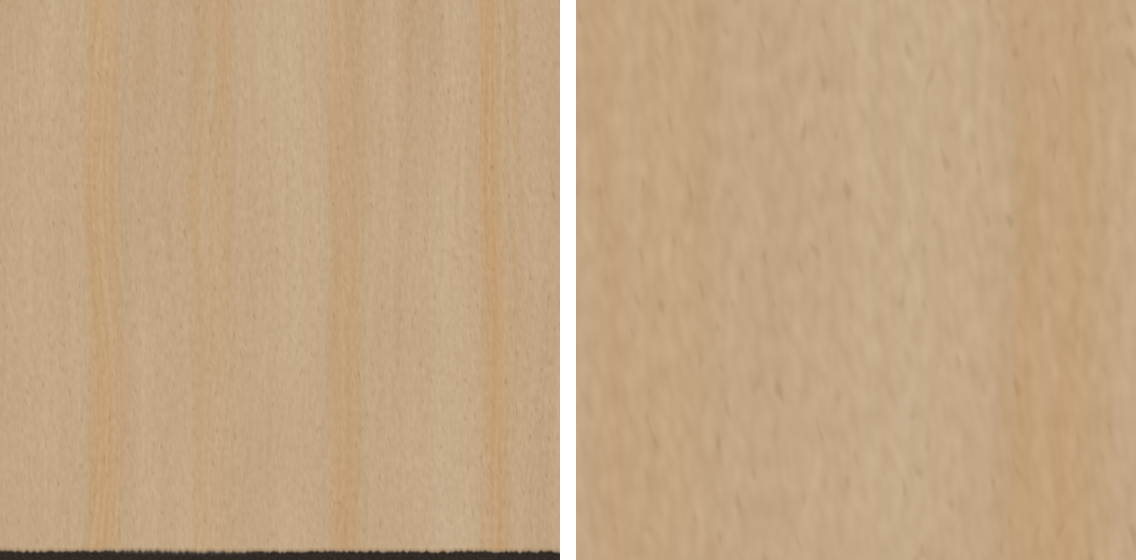
Left, the full canvas; right, a detail of the centre.
Write a Shadertoy shader that draws this texture.

```glsl
// Pale planed wood with upright grain, ending in a dark gap along the bottom.
// Stretched gradient noise gives broad streaks, fine growth lines and pores;
// a loop adds the warm heartwood bands, and a rough edge cuts the board off.

const vec3 PALE_WOOD = vec3(0.778, 0.683, 0.563);
const vec3 TAN_WOOD = vec3(0.742, 0.622, 0.488);
const vec3 HONEY_WOOD = vec3(0.765, 0.618, 0.445);
const vec3 EDGE_WOOD = vec3(0.64, 0.54, 0.43);
const vec3 GAP_DARK = vec3(0.195, 0.168, 0.148);
const vec3 GAP_GREY = vec3(0.37, 0.34, 0.32);

// Random gradient for a lattice cell, each part in -1..1
vec2 cellGradient(vec2 cell) {
    uvec2 h = uvec2(ivec2(cell) + 32768) * 1664525u + 1013904223u;
    h.x += h.y * 1664525u;
    h.y += h.x * 1664525u;
    h ^= h >> 16u;
    h.x += h.y * 1664525u;
    h.y += h.x * 1664525u;
    h ^= h >> 16u;
    return vec2(h & 65535u) / 32767.5 - 1.0;
}

// Smooth gradient noise, roughly -0.6..0.6
float gradientNoise(vec2 p) {
    vec2 cell = floor(p);
    vec2 f = p - cell;
    vec2 u = f * f * f * (f * (f * 6.0 - 15.0) + 10.0);
    float a = dot(cellGradient(cell), f);
    float b = dot(cellGradient(cell + vec2(1, 0)), f - vec2(1, 0));
    float c = dot(cellGradient(cell + vec2(0, 1)), f - vec2(0, 1));
    float d = dot(cellGradient(cell + vec2(1, 1)), f - vec2(1, 1));
    return mix(mix(a, b, u.x), mix(c, d, u.x), u.y);
}

// Noise with its own frequency across and along the grain
float grainNoise(vec2 p, float across, float along, float seed) {
    return gradientNoise(p * vec2(across, along) + seed);
}

// Slow sideways drift that bends the grain
vec2 bendGrain(vec2 p, float amount) {
    float drift = grainNoise(p, 3.5, 1.7, 11.3) + 0.4 * grainNoise(p, 8.0, 3.0, 27.6);
    return vec2(p.x + amount * drift, p.y);
}

// Warm bands: crisp on the left, fading to the right
float heartwoodBands(vec2 p, float width) {
    float total = 0.0;
    for (int i = 0; i < 4; i++) {
        float k = float(i);
        float centre = 0.18 + 0.233 * k - 0.04 * sin(k * 1.047);
        float strength = (i == 0 || i == 3) ? 1.0 : 0.6;
        float d = (p.x - centre) / width;
        float fade = smoothstep(-1.0, -0.35, d) * (1.0 - smoothstep(0.1, 1.9, d));
        total += strength * fade;
    }
    return total;
}

// Board colour from streaks, bands, growth lines and pores
vec3 woodColor(vec2 p) {
    vec2 bent = bendGrain(p, 0.035);
    float broad = grainNoise(bent, 11.0, 0.7, 3.7);
    float narrow = grainNoise(bent, 38.0, 1.1, 19.2);
    float cloud = grainNoise(p, 9.0, 5.0, 41.5);
    float bands = heartwoodBands(bent, 0.034);

    float tanShare = 0.47 + 0.75 * broad + 0.4 * narrow + 0.25 * cloud;
    vec3 color = mix(PALE_WOOD, TAN_WOOD, clamp(tanShare, 0.0, 1.0));
    float honey = bands * (0.62 + 0.8 * narrow);
    color = mix(color, HONEY_WOOD, clamp(honey, 0.0, 0.85));

    // Growth lines, clearer inside the bands
    vec2 curved = bendGrain(p, 0.075);
    float lines = grainNoise(curved, 115.0, 2.2, 8.4);
    color -= vec3(0.6, 0.85, 1.1) * lines * (0.018 + 0.032 * bands);

    // Short pores and soft mottling, leaning slightly
    vec2 leaning = vec2(p.x + 0.12 * p.y, p.y);
    float pores = grainNoise(leaning, 190.0, 75.0, 5.1);
    float flecks = grainNoise(p, 105.0, 38.0, 63.8);
    float dark = smoothstep(0.22, 0.6, grainNoise(leaning, 150.0, 60.0, 92.4));
    color += vec3(1.0, 1.03, 1.06) * (0.034 * pores + 0.026 * flecks);
    return color - 0.045 * dark;
}

// Dark gap with a faint grey rim left of the middle
vec3 gapColor(vec2 p, float depth) {
    float greyStretch = smoothstep(0.17, 0.25, p.x) * (1.0 - smoothstep(0.36, 0.5, p.x));
    float rim = 1.0 - smoothstep(0.0, 0.007, depth);
    float grit = grainNoise(p, 160.0, 190.0, 14.9);
    return mix(GAP_DARK, GAP_GREY, greyStretch * rim * 0.7) + 0.05 * grit;
}

void mainImage(out vec4 fragColor, in vec2 fragCoord) {
    vec2 p = fragCoord / iResolution.xy;
    float pixel = 1.0 / iResolution.y;

    // Rough saw cut along the bottom
    float cut = 0.0145 + 0.004 * grainNoise(p, 5.0, 0.0, 33.3)
              + 0.005 * grainNoise(p, 130.0, 0.0, 71.7);
    float height = p.y - cut;

    vec3 wood = woodColor(p);
    wood = mix(EDGE_WOOD, wood, smoothstep(0.0, 0.009, height));
    float board = smoothstep(-0.0012 - pixel, 0.0012 + pixel, height);
    fragColor = vec4(mix(gapColor(p, -height), wood, board), 1.0);
}
```
